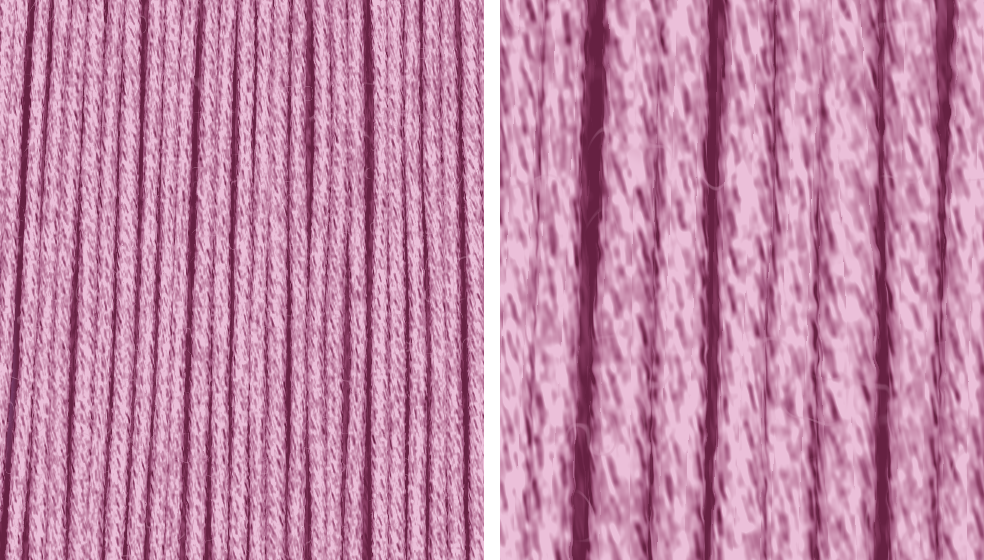
Left: the whole. Right: its middle third, enlarged.
Give the GLSL for this texture, as a WebGL 2 fragment shader.

```glsl
#version 300 es
precision highp float;

uniform vec2 u_resolution;
out vec4 fragColor;

#define STRANDS 25.0
#define ROWS 42.0
#define PLIES 1.0
#define SLANT 0.40
#define WANDER 0.40
#define LEAN_LEFT 0.055
#define LEAN_RIGHT -0.02
#define MARK_DEPTH 0.50
#define FIBRE_DEPTH 0.46
#define GRAIN_DEPTH 0.38
#define FUZZ 0.35

const vec3 BACKDROP = vec3(0.62, 0.45, 0.70);
const vec3 THREAD[6] = vec3[6](
    vec3(0.40, 0.13, 0.26), vec3(0.53, 0.23, 0.38), vec3(0.64, 0.35, 0.51),
    vec3(0.74, 0.48, 0.62), vec3(0.82, 0.60, 0.72), vec3(0.92, 0.75, 0.85));

float hash(vec2 p) {
    vec3 q = fract(p.xyx * vec3(0.1031, 0.1030, 0.0973));
    q += dot(q, q.yzx + 33.33);
    return fract((q.x + q.y) * q.z);
}

float noise(vec2 p) {
    vec2 cell = floor(p), f = fract(p);
    f = f * f * (3.0 - 2.0 * f);
    return mix(mix(hash(cell), hash(cell + vec2(1, 0)), f.x),
               mix(hash(cell + vec2(0, 1)), hash(cell + vec2(1, 1)), f.x), f.y);
}

vec3 threadColour(float tone) {
    float t = clamp(tone, 0.0, 1.0) * 5.0;
    int k = min(int(t), 4);
    return mix(THREAD[k], THREAD[k + 1], t - float(k));
}

// Dark slanted creases and fine fibres of the twisted plies
float plyTone(vec2 g, float seed) {
    float column = floor(g.x);
    float turn = hash(vec2(column, seed));
    float slant = SLANT * (0.6 + 0.8 * turn);
    g.y += 0.5 * mod(column, 2.0) + 0.3 * turn;
    vec2 cell = floor(g);
    vec2 f = fract(g) - 0.5;
    float jitter = hash(cell + seed * 17.0);
    float across = abs(f.x + slant * f.y + 0.2 * (jitter - 0.5));
    float crease = (1.0 - smoothstep(0.02, 0.22, across))
                 * (1.0 - smoothstep(0.25, 0.5, abs(f.y)));
    float fibre = noise(vec2(6.0 * (g.x + SLANT * g.y), g.y * 1.8 + seed * 5.0));
    return FIBRE_DEPTH * (fibre - 0.5) - MARK_DEPTH * crease * (0.5 + 0.5 * jitter);
}

// Returns height, tone and coverage of one strand
vec3 strand(float i, vec2 p, float pitch, float pixel) {
    float layer = hash(vec2(i, 3.0)), size = hash(vec2(i, 8.0));
    float drift = noise(vec2(p.y * 2.6, i * 7.3)) - 0.5;
    float centre = (i + 0.5 + 0.2 * (layer - 0.5) + WANDER * drift) * pitch;

    float swell = noise(vec2(p.y * 9.0, i * 5.1)) - 0.5;
    float nap = noise(vec2(p.y * 130.0, i * 3.7)) - 0.5;
    float halfWidth = pitch * (0.45 + 0.09 * size + 0.1 * swell + 0.06 * nap);

    float u = (p.x - centre) / halfWidth;
    float soft = max(pixel / halfWidth, 0.1);
    float cover = 1.0 - smoothstep(1.0 - soft, 1.0 + soft, abs(u));
    float bulge = sqrt(max(1.0 - u * u, 0.0));

    float angle = asin(clamp(u, -1.0, 1.0));
    vec2 g = vec2(angle * PLIES + layer * 5.0 + p.y * 6.0 * (size - 0.4),
                  p.y * ROWS * (0.92 + 0.16 * layer) + size * 9.0);
    float tone = 0.06 + 0.91 * bulge + plyTone(g, i + 1.0);
    tone += 0.1 * (noise(vec2(p.y * 14.0, i * 2.9)) - 0.5);
    return vec3(bulge + 0.35 * layer, tone * (0.95 + 0.08 * layer), cover);
}

void main() {
    float pixel = 1.0 / u_resolution.y;
    vec2 p = gl_FragCoord.xy * pixel;
    float width = u_resolution.x * pixel;
    float pitch = width / STRANDS;
    float side = p.x / width;
    vec2 q = p - vec2(mix(LEAN_LEFT, LEAN_RIGHT, side) * (p.y - 0.5), 0.0);

    // Blend overlapping strands by height
    float base = floor(q.x / pitch), total = 0.0, tone = 0.0, cover = 0.0;
    for (float k = -2.0; k <= 2.0; k++) {
        vec3 s = strand(base + k, q, pitch, pixel);
        float weight = s.z * exp(14.0 * s.x);
        tone += s.y * weight;
        total += weight;
        cover = max(cover, s.z);
    }
    tone /= max(total, 0.0001);
    tone += GRAIN_DEPTH * (noise(q * vec2(330.0, 190.0)) - 0.5);

    // Shadowed back threads show in the gaps, the backdrop near the sides
    vec3 back = strand(base + 60.0, q + vec2(60.0 * pitch, 0.0), pitch, pixel);
    vec3 gap = threadColour(0.08 + 0.3 * (back.y - 0.5)
             + 0.25 * (noise(q * vec2(200.0, 80.0)) - 0.5));
    float open = smoothstep(0.46, 0.49, abs(side - 0.5))
               * smoothstep(0.12, 0.35, p.y);
    gap = mix(gap, BACKDROP, 0.7 * open);
    vec3 colour = mix(gap, threadColour(tone), cover);

    // Stray hairs
    float curl = abs(noise(p * vec2(60.0, 42.0) + 11.0) - 0.5);
    float hair = (1.0 - smoothstep(0.01, 0.05, curl))
               * smoothstep(0.5, 0.75, noise(p * 34.0 + 5.0));
    colour = mix(colour, THREAD[4], FUZZ * hair);
    fragColor = vec4(colour, 1.0);
}
```
